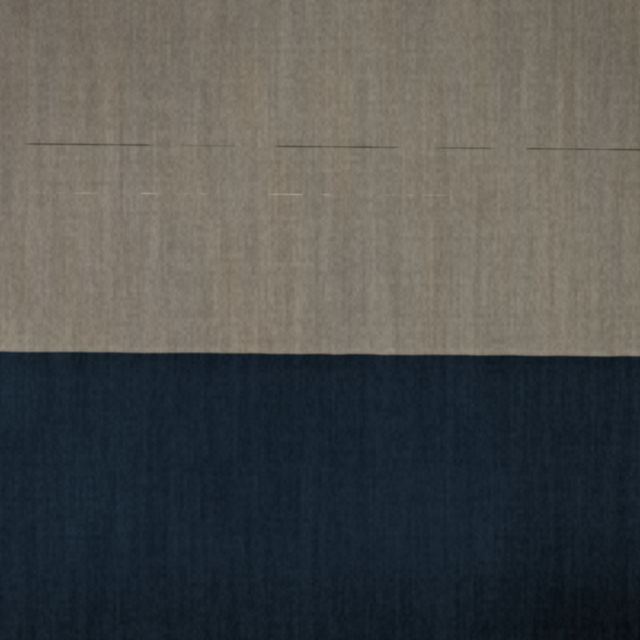
This texture is drawn by a Shadertoy shader. Its source:

```glsl
// Draws woven cloth: a warm taupe field with two broken threads above a navy band.

float hash(vec2 p) {
    vec3 q = fract(vec3(p.xyx) * 0.1031);
    q += dot(q, q.yzx + 33.33);
    return fract((q.x + q.y) * q.z);
}

// Smooth value noise, centred on zero
float noise(vec2 p) {
    vec2 cell = floor(p), f = fract(p);
    f = f * f * (3.0 - 2.0 * f);
    float low = mix(hash(cell), hash(cell + vec2(1, 0)), f.x);
    float high = mix(hash(cell + vec2(0, 1)), hash(cell + vec2(1, 1)), f.x);
    return mix(low, high, f.y) - 0.5;
}

// Soft interval along one axis
float span(float x, float start, float end, float soft) {
    return smoothstep(start - soft, start + soft, x)
         * (1.0 - smoothstep(end - soft, end + soft, x));
}

// Thin stroke around a given height
float stroke(float y, float height, float width) {
    float d = (y - height) / width;
    return exp(-d * d);
}

// Long warp streaks, faint weft and fine grain
float weave(vec2 uv) {
    float warp = 0.45 * noise(uv * vec2(95.0, 5.0))
               + 0.55 * noise(uv * vec2(190.0, 13.0) + 31.0);
    float weft = noise(uv * vec2(9.0, 150.0) + 57.0);
    float grain = 0.65 * noise(uv * vec2(200.0, 150.0) + 11.0)
                + 0.45 * noise(uv * vec2(290.0, 240.0) + 83.0);
    return 0.85 * warp + 0.22 * weft + 0.85 * grain;
}

// Broken dark thread, with a weaker second dash
float darkThread(vec2 uv, float width) {
    float dashes = span(uv.x, 0.04, 0.235, 0.008)
                 + 0.35 * span(uv.x, 0.285, 0.37, 0.012)
                 + span(uv.x, 0.432, 0.622, 0.008)
                 + 0.9 * span(uv.x, 0.686, 0.77, 0.012)
                 + span(uv.x, 0.825, 1.1, 0.008);
    float wear = 0.85 + 0.5 * noise(vec2(uv.x * 35.0, 4.0));
    return dashes * wear * stroke(uv.y, 0.7755 - 0.0095 * uv.x, width);
}

// Pale flecks scattered along a lower thread
float paleThread(vec2 uv, float width) {
    float groups = 0.7 * span(uv.x, 0.05, 0.15, 0.02)
                 + span(uv.x, 0.20, 0.245, 0.015)
                 + 0.8 * span(uv.x, 0.285, 0.32, 0.012)
                 + span(uv.x, 0.42, 0.525, 0.015)
                 + 0.5 * span(uv.x, 0.60, 0.72, 0.03);
    float flecks = smoothstep(-0.2, 0.35, noise(vec2(uv.x * 75.0, 19.0)));
    return groups * flecks * stroke(uv.y, 0.699 - 0.006 * uv.x, width);
}

vec3 taupeCloth(vec2 uv, float fibre) {
    vec3 colour = vec3(0.503, 0.472, 0.425);
    colour += vec3(0.012, 0.008, 0.010) * (0.5 - uv.x) * 2.0;
    colour -= 0.018 * smoothstep(0.65, 1.0, uv.y);
    colour += 0.025 * noise(uv * vec2(6.0, 3.0) + 5.0);
    colour += vec3(0.016, 0.006, -0.012) * noise(uv * vec2(28.0, 7.0) + 71.0);
    return colour + fibre * vec3(0.082, 0.080, 0.078);
}

vec3 navyCloth(vec2 uv, float fibre) {
    vec3 colour = vec3(0.091, 0.139, 0.182);
    colour += vec3(0.006, 0.011, 0.016) * (0.5 - uv.x);
    colour *= 0.84 + 0.17 * smoothstep(0.0, 0.17, uv.y);
    colour *= 1.0 - 0.12 * smoothstep(0.39, 0.45, uv.y);
    colour *= 1.0 + 0.12 * noise(uv * vec2(6.0, 4.0) + 23.0);
    float corner = length((uv - vec2(1.0, 0.0)) * vec2(1.0, 1.4));
    colour *= 1.0 - 0.42 * exp(-corner * corner * 30.0);
    return colour + fibre * vec3(0.042, 0.052, 0.058);
}

void mainImage(out vec4 fragColor, in vec2 fragCoord) {
    vec2 uv = fragCoord / iResolution.xy;
    float pixel = 1.0 / iResolution.y;
    float fibre = weave(uv);

    // Upper field and its threads
    float width = max(0.0017, 0.8 * pixel);
    vec3 upper = taupeCloth(uv, fibre);
    upper *= 1.0 - 0.30 * darkThread(uv, width);
    upper += 0.11 * paleThread(uv, width);

    // Slightly sloping seam with a faint pale lip
    float seam = 0.4505 - 0.0075 * uv.x + 0.0012 * noise(vec2(uv.x * 40.0, 3.0));
    float soft = max(0.0025, pixel);
    upper += 0.025 * stroke(uv.y, seam + 0.006, 0.004);
    vec3 lower = navyCloth(uv, fibre);
    vec3 colour = mix(lower, upper, smoothstep(seam - soft, seam + soft, uv.y));

    // Gentle darkening toward the upper corners
    vec2 fromCentre = uv - 0.5;
    colour *= 1.0 - 0.10 * smoothstep(0.35, 0.75, length(fromCentre)) * step(0.0, fromCentre.y);
    fragColor = vec4(clamp(colour, 0.0, 1.0), 1.0);
}
```
